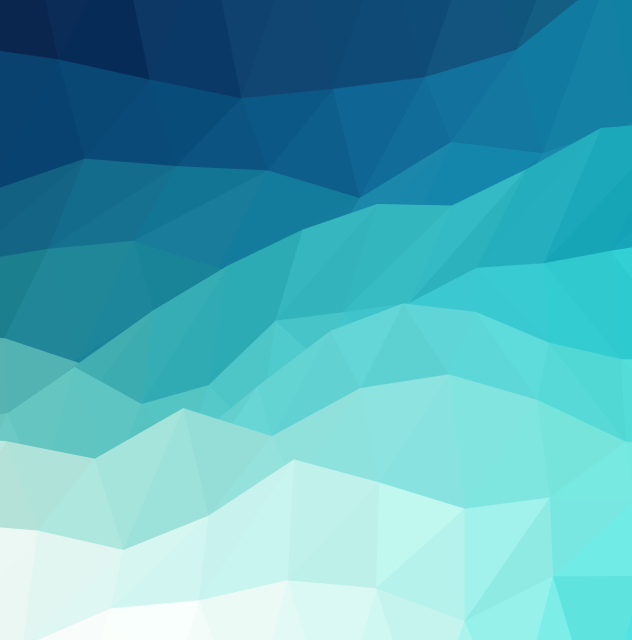
Reproduce this background procedurally as a WebGL 2 fragment shader.

```glsl
#version 300 es
precision highp float;
// Low-poly background: faceted bands run from deep navy down to pale mint.
// Each band hangs below a ridge (a line plus six sine waves, sampled at spaced
// vertices) and is cut into triangles by a zigzag to the next ridge.

uniform vec2 u_resolution;
out vec4 fragColor;

const float PI = 3.14159265;
const float TINT = 0.035;     // brightness spread between facets
const float MIN_BAND = 0.08;  // least height of a facet strip

// line: first vertex x, vertex spacing, depth at left, depth at right
// waves, ripples: sine amplitudes of the slow and the fast harmonics
struct Ridge { vec4 line; vec4 waves; vec2 ripples; };

// Colours at four even steps from left to right
struct Ramp { vec3 a; vec3 b; vec3 c; vec3 d; };

float hash(vec2 p) {
    vec3 q = fract(vec3(p.xyx) * 0.1031);
    q += dot(q, q.yzx + 33.33);
    return fract((q.x + q.y) * q.z);
}

vec3 rampColor(Ramp r, float x) {
    float t = clamp(x, 0.0, 1.0) * 3.0;
    vec3 color = mix(r.a, r.b, min(t, 1.0));
    color = mix(color, r.c, clamp(t - 1.0, 0.0, 1.0));
    return mix(color, r.d, clamp(t - 2.0, 0.0, 1.0));
}

vec2 ridgeVertex(Ridge r, int i) {
    float x = r.line.x + r.line.y * float(i);
    float u = clamp(x, 0.0, 1.0);
    float depth = mix(r.line.z, r.line.w, u)
                + dot(r.waves, sin(PI * u * vec4(1.0, 2.0, 3.0, 4.0)))
                + dot(r.ripples, sin(PI * u * vec2(5.0, 6.0)));
    return vec2(x, 1.0 - depth);
}

// Coverage of the area below a ridge polyline
float belowRidge(vec2 p, Ridge r, float pixel) {
    float dist = 0.0;
    vec2 a = ridgeVertex(r, -2);
    for (int i = -1; i < 10; i++) {
        vec2 b = ridgeVertex(r, i);
        vec2 slope = normalize(b - a);
        if (p.x >= a.x) dist = dot(p - a, vec2(slope.y, -slope.x));
        a = b;
    }
    return smoothstep(-pixel, pixel, dist);
}

// Even steps lie on the upper ridge, odd steps on the lower one
vec2 zigzag(Ridge upper, Ridge lower, int j) {
    vec2 high = ridgeVertex(upper, j >> 1);
    if ((j & 1) == 0) return high;
    vec2 low = ridgeVertex(lower, j >> 1);
    return vec2(low.x, min(low.y, high.y - MIN_BAND));
}

// Triangle strip between two ridges, painted from left to right
vec3 facets(vec2 p, Ridge upper, Ridge lower, Ramp ramp, float pixel) {
    vec3 color = ramp.a;
    vec2 a = zigzag(upper, lower, -4);
    vec2 b = zigzag(upper, lower, -3);
    for (int j = -4; j < 18; j++) {
        vec2 c = zigzag(upper, lower, j + 2);
        vec2 edge = normalize(b - a);
        edge *= edge.y < 0.0 ? -1.0 : 1.0;
        float right = dot(p - a, vec2(edge.y, -edge.x));
        float shade = hash(vec2(float(j) + 31.0, upper.line.z * 70.0 + 40.0)) - 0.5;
        vec3 tone = rampColor(ramp, (a.x + b.x + c.x) / 3.0) + TINT * shade;
        color = mix(color, tone, smoothstep(-pixel, pixel, right));
        a = b;
        b = c;
    }
    return color;
}

vec3 band(vec3 base, vec2 p, Ridge upper, Ridge lower, Ramp ramp, float pixel) {
    return mix(base, facets(p, upper, lower, ramp, pixel), belowRidge(p, upper, pixel));
}

void main() {
    vec2 p = gl_FragCoord.xy / u_resolution;
    float px = 0.7 / min(u_resolution.x, u_resolution.y);

    // Ridges from top to bottom; later ones hide the parts they cross
    Ridge top    = Ridge(vec4(.05, .14, -.1, -.1), vec4(0.0), vec2(0.0));
    Ridge navy   = Ridge(vec4(.092, .145, .072, -.074), vec4(.156, -.023, .011, -.010), vec2(0.0, .003));
    Ridge blue   = Ridge(vec4(.134, .145, .297, .191), vec4(.023, -.024, -.021, -.005), vec2(.013, -.022));
    Ridge slate  = Ridge(vec4(.076, .135, .411, .352), vec4(.049, -.027, -.023, -.008), vec2(.004, .001));
    Ridge teal   = Ridge(vec4(.125, .118, .523, .191), vec4(.023, .016, .035, .019), vec2(.003, .016));
    Ridge lagoon = Ridge(vec4(.118, .106, .661, .375), vec4(-.009, .010, .001, -.013), vec2(-.024, -.028));
    Ridge aqua   = Ridge(vec4(.178, .115, .781, .563), vec4(-.118, .060, .023, -.011), vec2(0.0, -.004));
    Ridge foam   = Ridge(vec4(.15, .14, .680, .697), vec4(-.063, .050, -.007, .005), vec2(.025, .022));
    Ridge mint   = Ridge(vec4(.195, .135, .818, .781), vec4(-.025, .016, .041, .012), vec2(-.018, -.004));
    Ridge white  = Ridge(vec4(.175, .14, 1.029, .900), vec4(-.041, -.035, .005, .002), vec2(-.021, .011));
    Ridge bottom = Ridge(vec4(.25, .14, 1.15, 1.15), vec4(0.0), vec2(0.0));

    // Bands painted over one another, dark to light
    vec3 c = facets(p, top, navy, Ramp(vec3(.02, .12, .28), vec3(.05, .24, .42), vec3(.07, .31, .48), vec3(.08, .39, .53)), px);
    c = band(c, p, navy, blue, Ramp(vec3(.04, .26, .44), vec3(.05, .32, .50), vec3(.07, .43, .61), vec3(.07, .51, .64)), px);
    c = band(c, p, blue, slate, Ramp(vec3(.07, .37, .50), vec3(.09, .48, .60), vec3(.09, .53, .68), vec3(.08, .53, .66)), px);
    c = band(c, p, slate, teal, Ramp(vec3(.12, .51, .57), vec3(.11, .53, .62), vec3(.11, .56, .66), vec3(.11, .58, .68)), px);
    c = band(c, p, teal, lagoon, Ramp(vec3(.33, .69, .68), vec3(.18, .67, .71), vec3(.21, .73, .76), vec3(.09, .65, .73)), px);
    c = band(c, p, lagoon, aqua, Ramp(vec3(.41, .77, .75), vec3(.33, .78, .78), vec3(.24, .78, .81), vec3(.18, .80, .82)), px);
    c = band(c, p, aqua, foam, Ramp(vec3(.41, .78, .76), vec3(.39, .82, .81), vec3(.38, .83, .84), vec3(.33, .87, .85)), px);
    c = band(c, p, foam, mint, Ramp(vec3(.72, .90, .86), vec3(.59, .88, .85), vec3(.55, .90, .89), vec3(.45, .91, .87)), px);
    c = band(c, p, mint, white, Ramp(vec3(.91, .96, .94), vec3(.79, .95, .93), vec3(.73, .95, .92), vec3(.40, .91, .89)), px);
    c = band(c, p, white, bottom, Ramp(vec3(.97, .98, .97), vec3(.96, .99, .98), vec3(.77, .96, .93), vec3(.31, .89, .88)), px);
    fragColor = vec4(c, 1.0);
}
```
